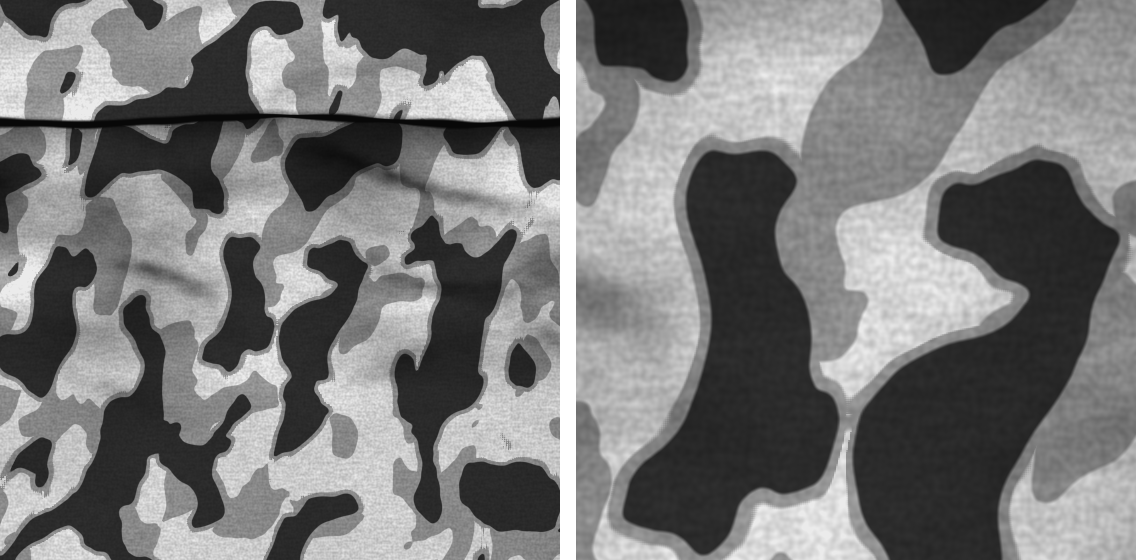
Left, the full canvas; right, a detail of the centre.
A Shadertoy shader for this texture:

```glsl
// Grey camouflage cloth with a horizontal seam, soft folds and a fine weave.
// Warped gradient noise is cut at thresholds into light, mid and dark patches;
// the seam, the folds and the threads then shade those patches.

const float LIGHT_TONE = 0.81;
const float MID_TONE   = 0.54;
const float DARK_TONE  = 0.165;
const float SEAM_TONE  = 0.03;

const vec2  DARK_SCALE = vec2(8.8, 6.0);   // cells across and along the lean
const vec2  MID_SCALE  = vec2(10.5, 7.0);
const float LEAN       = 0.42;             // tilt of the patches from vertical
const float DARK_CUT   = 0.118;
const float MID_CUT    = 0.085;
const float RIM        = 0.0075;           // mid-toned border round the dark
const float EDGE       = 0.0014;           // half width of a patch edge
const float MIN_SLOPE  = 1.3;
const float WARP       = 0.05;

const float SEAM_Y     = 0.785;
const float SEAM_WIDTH = 0.0055;
const float FOLD_DEPTH = 0.58;
const float WEAVE      = 0.10;

float hash(vec2 p) {
    return fract(sin(dot(p, vec2(127.1, 311.7))) * 43758.5453);
}

// Dot product of a random unit gradient with the offset from its corner
float corner(vec2 cell, vec2 offset) {
    float angle = 6.2832 * hash(cell);
    return dot(vec2(cos(angle), sin(angle)), offset);
}

float noise(vec2 p) {
    vec2 i = floor(p), f = fract(p);
    vec2 w = f * f * f * (f * (f * 6.0 - 15.0) + 10.0);
    vec2 e = vec2(1.0, 0.0);
    return mix(mix(corner(i, f), corner(i + e, f - e), w.x),
               mix(corner(i + e.yx, f - e.yx), corner(i + 1.0, f - 1.0), w.x), w.y);
}

vec2 rotate(vec2 p, float a) {
    return vec2(cos(a) * p.x - sin(a) * p.y, sin(a) * p.x + cos(a) * p.y);
}

// Lobed patches: a broad octave plus a smaller one for the bays and fingers
float patches(vec2 p, vec2 scale, vec2 seed) {
    vec2 q = p * scale + seed;
    return noise(q) + 0.42 * noise(rotate(q, 0.7) * 2.0 + 17.3)
                    + 0.06 * noise(q * 5.3 + 41.0);
}

// Approximate distance, in canvas units, inside the level set of a field
float inside(float field, float cut) {
    float slope = length(vec2(dFdx(field), dFdy(field))) * iResolution.y;
    return (field - cut) / max(slope, MIN_SLOPE);
}

float camouflage(vec2 p) {
    vec2 warp = vec2(noise(p * 6.5 + 3.1), noise(p * 6.5 + 28.7));
    vec2 q = rotate(p + WARP * warp, LEAN);
    float darkDist = inside(patches(q, DARK_SCALE, vec2(11.4, 5.8)), DARK_CUT);
    float midDist = inside(patches(q, MID_SCALE, vec2(53.2, 31.6)), MID_CUT);
    float dark = smoothstep(-EDGE, EDGE, darkDist);
    float mid = smoothstep(-EDGE, EDGE, max(midDist, darkDist + RIM));
    return mix(mix(LIGHT_TONE, MID_TONE, mid), DARK_TONE, dark);
}

// Soft sideways folds and creases, strongest in the band under the seam
float folds(vec2 p) {
    float band = smoothstep(0.22, 0.46, p.y);
    vec2 q = p + vec2(0.0, 0.08 * noise(p * 3.0 + 9.0));
    float swell = noise(q * vec2(2.6, 7.0) + 63.0);
    float ridge = abs(noise(q * vec2(2.0, 5.0) + 22.0));
    float crease = (1.0 - smoothstep(0.0, 0.17, ridge))
                 * smoothstep(-0.20, 0.25, noise(p * 3.2 + 75.0));
    float crumple = noise(q * vec2(9.0, 20.0) + 14.0);
    float wrinkle = noise(q * vec2(28.0, 60.0) + 55.0);
    float shade = FOLD_DEPTH * swell - 0.34 * crease + 0.17 * crumple
                + (0.06 + 0.16 * crease) * wrinkle;
    return 1.0 + mix(0.15, 1.0, band) * (shade - 0.05);
}

// Threads: short sideways slubs, fine upright yarns and faint grain
float weave(vec2 p) {
    float slub = noise(p * vec2(45.0, 200.0));
    float yarn = noise(p * vec2(180.0, 70.0) + 37.0);
    float grain = noise(p * 230.0 + 91.5);
    return 1.0 + WEAVE * (slub + 0.7 * yarn + 1.3 * grain);
}

void mainImage(out vec4 fragColor, in vec2 fragCoord) {
    vec2 p = fragCoord / iResolution.y;

    // Signed height above the wavy seam
    float seam = SEAM_Y + 0.007 * sin(p.x * 8.5 - 2.6) + 0.003 * noise(p.xx * 9.0);
    float height = p.y - seam;
    float above = smoothstep(-0.001, 0.001, height);

    // The upper piece of cloth shows another part of the print
    vec2 printPos = p + (height > 0.0 ? vec2(3.72, 1.35) : vec2(0.0));
    float tone = camouflage(printPos);

    // Bright rolled edge above the seam, soft shadow below it
    float rolledEdge = 1.03 + 0.12 * exp(-abs(height) / 0.07);
    rolledEdge *= mix(0.55, 1.0, smoothstep(0.0, 0.016, height));
    float seamShadow = 1.0 - 0.48 * exp(-abs(height) / 0.05);
    float foldShade = folds(p);
    float upperShade = rolledEdge * mix(1.0, foldShade, 0.35);
    float shade = mix(seamShadow * foldShade, upperShade, above);

    // Dark dye sinks fully into shadow but hardly brightens
    float isDyed = 1.0 - smoothstep(DARK_TONE, MID_TONE, tone);
    tone *= mix(shade, min(shade, 1.03), isDyed) * weave(p);

    float thickness = SEAM_WIDTH * (1.0 + 1.2 * noise(p.xx * 6.0 + 4.5));
    float seamLine = 1.0 - smoothstep(thickness * 0.6, thickness * 1.6, abs(height));
    tone = mix(tone, SEAM_TONE, seamLine);

    fragColor = vec4(vec3(clamp(tone, 0.0, 0.92)), 1.0);
}
```
